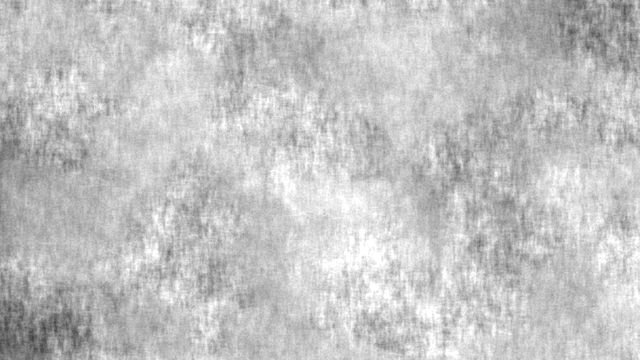
Write a Shadertoy shader that draws this texture.

```glsl
// Worn, pale grey plaster: soft clouds and dark edge stains under a mottled skin.
// Layers of fractal gradient noise are stretched into vertical streaks and a
// fainter horizontal weave, then summed, each weighted by its contrast.

const float BASE_GREY = 0.797;
const float NOISE_DEVIATION = 0.2;

// Integer hash of a lattice cell, giving an angle in radians.
float cellAngle(ivec2 cell) {
    uvec2 q = uvec2(cell) * uvec2(1597334u, 3812015u);
    uint n = (q.x ^ q.y) * 2798796u + 747796u;
    n = (n ^ (n >> 15)) * 2246822u;
    n = (n ^ (n >> 13)) * 3266489u;
    n ^= n >> 16;
    return float(n & 65535u) / 65536.0 * 6.28318;
}

float cornerSlope(ivec2 cell, vec2 offset) {
    float angle = cellAngle(cell);
    return dot(vec2(cos(angle), sin(angle)), offset);
}

float gradientNoise(vec2 p) {
    ivec2 cell = ivec2(floor(p));
    vec2 f = fract(p);
    vec2 blend = f * f * f * (f * (f * 6.0 - 15.0) + 10.0);
    float low = mix(cornerSlope(cell, f),
                    cornerSlope(cell + ivec2(1, 0), f - vec2(1, 0)), blend.x);
    float high = mix(cornerSlope(cell + ivec2(0, 1), f - vec2(0, 1)),
                     cornerSlope(cell + ivec2(1, 1), f - vec2(1, 1)), blend.x);
    return mix(low, high, blend.y);
}

// Fractal noise scaled to roughly unit deviation, so weights act as contrast.
float fractalNoise(vec2 p, int octaves, float gain) {
    float total = 0.0, energy = 0.0, amplitude = 1.0;
    for (int i = 0; i < octaves; i++) {
        total += amplitude * gradientNoise(p);
        energy += amplitude * amplitude;
        amplitude *= gain;
        p = p * 2.0 + vec2(17.3, 41.7);
    }
    return total / (NOISE_DEVIATION * sqrt(energy));
}

// Soft elliptical spot, 1 at its centre.
float spot(vec2 p, vec2 centre, vec2 radius) {
    vec2 d = (p - centre) / radius;
    return exp(-dot(d, d));
}

// Broad darkening at the edges and a pale patch; x runs from 0 to 1 here.
float stains(vec2 p) {
    float dark = 0.26 * spot(p, vec2(-0.02, 0.50), vec2(0.11, 0.24));
    dark += 0.32 * spot(p, vec2(0.00, 0.05), vec2(0.12, 0.15));
    dark += 0.19 * spot(p, vec2(0.97, 0.98), vec2(0.20, 0.20));
    dark += 0.08 * spot(p, vec2(0.82, 0.78), vec2(0.13, 0.25));
    dark += 0.08 * spot(p, vec2(0.36, 0.34), vec2(0.15, 0.17));
    dark -= 0.08 * spot(p, vec2(0.50, 0.42), vec2(0.11, 0.12));
    return dark;
}

// Thin pale creases along the zero line of a noise field.
float creases(vec2 p, float width) {
    float field = fractalNoise(p, 3, 0.5);
    float line = 1.0 - smoothstep(0.0, width, abs(field));
    return line * smoothstep(0.2, 1.6, fractalNoise(p * 1.3 + 63.0, 2, 0.5));
}

void mainImage(out vec4 fragColor, in vec2 fragCoord) {
    vec2 p = fragCoord / iResolution.y;
    float aspect = iResolution.x / iResolution.y;

    // Ragged displacement keeps cloud and stain borders feathered.
    vec2 ragged = vec2(fractalNoise(p * 5.0 + 11.0, 5, 0.65),
                       fractalNoise(p * 5.0 + 37.0, 5, 0.65));
    vec2 warped = p + 0.025 * ragged;

    float clouds = fractalNoise(warped * vec2(2.6, 2.9) + 5.0, 5, 0.55);
    float mottle = fractalNoise(p * vec2(13.0, 9.0) + 23.0, 5, 0.75);
    float streaks = fractalNoise(p * vec2(62.0, 19.0) + 71.0, 2, 0.8);
    float weave = fractalNoise(p * vec2(22.0, 85.0) + 97.0, 2, 0.7);
    float grain = fractalNoise(p * 171.0 + 131.0, 1, 1.0);

    // Some areas are rubbed smooth, others keep strong fibres.
    float roughness = mix(0.55, 1.3,
        smoothstep(-1.2, 1.2, fractalNoise(warped * 3.1 + 151.0, 3, 0.6)));

    float grey = BASE_GREY + 0.042 * clouds;
    grey -= stains(warped / vec2(aspect, 1.0));
    grey += roughness * (0.042 * mottle + 0.033 * streaks + 0.016 * weave);
    grey += 0.017 * grain;
    grey += 0.07 * creases(warped * 2.3 + 181.0, 0.12);

    fragColor = vec4(vec3(clamp(grey, 0.0, 1.0)), 1.0);
}
```
